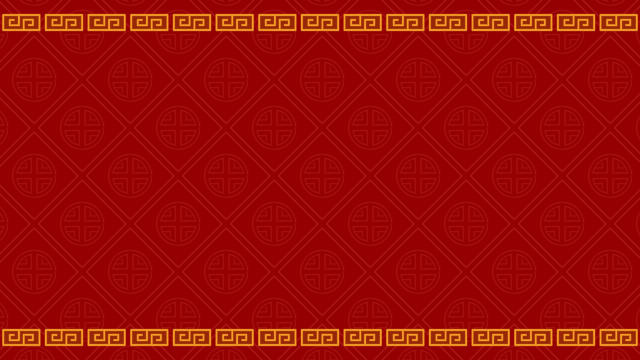
A Shadertoy shader for this pattern:

```glsl
// Red festive panel: a diagonal trellis of paired lines holds round fretwork
// medallions, with a gold meander band along the top and bottom edges.
// Built from folded lattice coordinates and distances to segments and arcs.

const vec3 RED = vec3(0.585, 0.003, 0.012);
const vec3 TRELLIS_RED = vec3(0.665, 0.105, 0.085);
const vec3 MEDALLION_RED = vec3(0.655, 0.090, 0.075);
const vec3 GOLD_LIGHT = vec3(0.96, 0.62, 0.15);
const vec3 GOLD_DEEP = vec3(0.82, 0.41, 0.11);
const vec3 KEY_SHADOW = vec3(0.59, 0.15, 0.02);

const float LATTICE_PITCH = 4.0 / 15.0;
const vec2 LATTICE_ORIGIN = vec2(0.095, 0.245);
const float MEDALLION_RADIUS = 0.061;
const float KEYS_ACROSS = 15.0;
const float KEY_HALF_HEIGHT = 0.0208;
const float BAND_INSET = 0.0625;

float cover(float d, float aa) {
    return 1.0 - smoothstep(-aa, aa, d);
}

float segment(vec2 p, vec2 a, vec2 b) {
    vec2 ab = b - a;
    return length(p - a - ab * clamp(dot(p - a, ab) / dot(ab, ab), 0.0, 1.0));
}

float box(vec2 p, vec2 halfSize) {
    vec2 q = abs(p) - halfSize;
    return length(max(q, 0.0)) + min(max(q.x, q.y), 0.0);
}

vec2 gradientAt(vec2 cell) {
    float h = fract(sin(dot(cell, vec2(127.1, 311.7))) * 43758.5);
    return vec2(cos(6.2832 * h), sin(6.2832 * h));
}

float gradientNoise(vec2 p) {
    vec2 i = floor(p), f = fract(p);
    vec2 u = f * f * (3.0 - 2.0 * f);
    vec2 e = vec2(1.0, 0.0);
    float low = mix(dot(gradientAt(i), f), dot(gradientAt(i + e), f - e), u.x);
    float high = mix(dot(gradientAt(i + e.yx), f - e.yx),
                     dot(gradientAt(i + 1.0), f - 1.0), u.x);
    return mix(low, high, u.y);
}

// Offset from the nearest centre of a staggered lattice with unit pitch
vec2 staggeredCell(vec2 p) {
    vec2 a = p - round(p);
    vec2 b = p - 0.5 - round(p - 0.5);
    return dot(a, a) < dot(b, b) ? a : b;
}

// Centre-line distance of the fretwork, in units of the medallion radius
float medallion(vec2 p) {
    vec2 q = abs(p);
    float r = length(q);
    float d = abs(r - 0.98);
    float arc = max(abs(r - 0.80), 0.13 - min(q.x, q.y));
    d = min(d, arc);
    d = min(d, segment(q, vec2(0.13), vec2(0.13, 0.79)));
    d = min(d, segment(q, vec2(0.13), vec2(0.79, 0.13)));
    d = min(d, segment(q, vec2(0.36), vec2(0.36, 0.58)));
    return min(d, segment(q, vec2(0.36), vec2(0.70, 0.36)));
}

// Two interlocked square spirals, in units of half the key height
float meander(vec2 p) {
    const vec2 path[8] = vec2[8](
        vec2(0.32, -1.0), vec2(-2.42, -1.0), vec2(-2.42, 1.0), vec2(-0.32, 1.0),
        vec2(-0.32, -0.36), vec2(-1.54, -0.36), vec2(-1.54, 0.34), vec2(-1.0, 0.34));
    float d = 10.0;
    for (int i = 0; i < 7; i++) {
        d = min(d, segment(p, path[i], path[i + 1]));
        d = min(d, segment(-p, path[i], path[i + 1]));
    }
    return d;
}

vec3 drawGround(vec2 p, float aa) {
    vec2 cell = staggeredCell((p - LATTICE_ORIGIN) / LATTICE_PITCH);
    float edge = (0.5 - abs(cell.x) - abs(cell.y)) * 0.7071 * LATTICE_PITCH;
    float trellis = abs(edge - 0.0085) - 0.0018;
    vec2 local = cell * LATTICE_PITCH / MEDALLION_RADIUS;
    float fret = medallion(local) * MEDALLION_RADIUS - 0.0016;
    vec3 color = mix(RED, TRELLIS_RED, cover(trellis, aa));
    return mix(color, MEDALLION_RED, 0.85 * cover(fret, aa));
}

vec3 drawBand(vec3 color, vec2 p, float width, float aa) {
    float pitch = width / KEYS_ACROSS;
    float centreY = p.y < 0.5 ? BAND_INSET : 1.0 - BAND_INSET;
    vec2 local = vec2((fract(p.x / pitch) - 0.5) * pitch, p.y - centreY);
    local /= KEY_HALF_HEIGHT;
    float backing = (box(local, vec2(2.46, 1.04)) - 0.10) * KEY_HALF_HEIGHT;
    float line = meander(local) * KEY_HALF_HEIGHT;
    // Bright core, deeper rim and a slight uneven sheen
    float sheen = 0.12 * gradientNoise(p * 90.0);
    float core = 1.0 - smoothstep(0.0006, 0.0034, line);
    vec3 gold = mix(GOLD_DEEP, GOLD_LIGHT, clamp(core + sheen, 0.0, 1.0));
    color = mix(color, KEY_SHADOW, cover(backing, aa));
    return mix(color, gold, cover(line - 0.0032, aa));
}

void mainImage(out vec4 fragColor, in vec2 fragCoord) {
    vec2 p = fragCoord / iResolution.y;
    float aa = 0.75 / iResolution.y;
    vec3 color = drawGround(p, aa);
    color = drawBand(color, p, iResolution.x / iResolution.y, aa);
    fragColor = vec4(color, 1.0);
}
```
